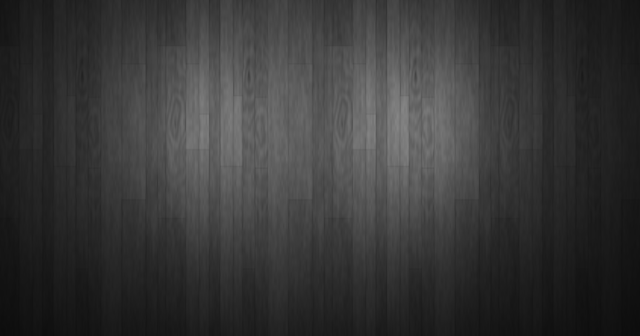
Give the GLSL for this texture, as a Shadertoy shader.

```glsl
// Dark grey wooden planks, upright, under two soft spots of light with a vignette.

// One repeat of planks: left edge, tone, upper joint, lower joint
const vec4 PLANKS[12] = vec4[12](
    vec4(0.0, 1.04, 1.10, 0.505), vec4(0.08, 1.07, 0.715, 0.505),
    vec4(0.135, 0.93, 1.10, 0.20), vec4(0.21, 0.98, 0.71, 0.50),
    vec4(0.285, 1.03, 1.10, -0.1), vec4(0.41, 1.00, 0.81, 0.406),
    vec4(0.555, 0.90, 1.10, -0.1), vec4(0.625, 0.90, 0.864, 0.35),
    vec4(0.675, 0.94, 0.864, 0.35), vec4(0.795, 1.05, 0.81, 0.555),
    vec4(0.875, 1.08, 0.66, 0.555), vec4(0.935, 0.89, 1.10, -0.1));

float hash(vec2 p) {
    vec3 q = fract(p.xyx * vec3(0.1031, 0.1030, 0.0973));
    q += dot(q, q.yzx + 33.33);
    return fract((q.x + q.y) * q.z);
}

float noise(vec2 p) {
    vec2 i = floor(p), f = fract(p);
    f = f * f * (3.0 - 2.0 * f);
    return mix(mix(hash(i), hash(i + vec2(1, 0)), f.x),
               mix(hash(i + vec2(0, 1)), hash(i + vec2(1, 1)), f.x), f.y);
}

float gaussian(vec2 p, vec2 centre, vec2 size) {
    vec2 d = (p - centre) / size;
    return exp(-dot(d, d));
}

// Tone of one plank, changing at its two end joints
float plankTone(int id, float y, float blur) {
    vec4 plank = PLANKS[id];
    float above = smoothstep(-blur, blur, y - plank.z);
    float below = smoothstep(-blur, blur, plank.w - y);
    float tone = plank.y - above * (0.02 + 0.07 * hash(vec2(id, 3)))
                         - below * (0.02 + 0.07 * hash(vec2(id, 7)));
    float joint = min(abs(y - plank.z), abs(y - plank.w));
    return tone - 0.05 * (1.0 - smoothstep(0.001, 0.002 + blur, joint));
}

// Fine streaks, mottling and long rings around a knot
float grain(vec2 p, float centre, float knot, float seed) {
    vec2 shift = vec2(seed * 17.0, seed * 5.0);
    float streaks = noise(p * vec2(75.0, 11.0) + shift) - 0.5;
    float fibres = noise(p * vec2(110.0, 55.0) + shift) - 0.5;
    float mottle = noise(p * vec2(18.0, 9.0) + shift) - 0.5;
    float warp = noise(p * vec2(24.0, 16.0) + shift);
    vec2 d = (p - vec2(centre, knot)) * vec2(26.0, 11.0);
    float radius = length(d) + 0.7 * warp;
    float rings = sin(radius * 11.0) * exp(-0.45 * radius);
    float heart = exp(-dot(d, d) * 9.0);
    return 0.11 * streaks + 0.10 * fibres + 0.08 * mottle + 0.09 * rings - 0.12 * heart;
}

void mainImage(out vec4 fragColor, in vec2 fragCoord) {
    vec2 uv = fragCoord / iResolution.xy;
    float period = 0.2604;
    float x = fract((uv.x - 0.3438) / period);
    vec2 blur = 0.75 / (iResolution.xy * vec2(period, 1.0));

    // Find the plank and blend tones across its edges
    float tone = plankTone(11, uv.y, blur.y);
    float left = 0.0, right = 1.0, seam = min(x, 1.0 - x);
    int id = 0;
    for (int i = 0; i < 12; i++) {
        float edge = PLANKS[i].x;
        tone = mix(tone, plankTone(i, uv.y, blur.y), smoothstep(-blur.x, blur.x, x - edge));
        seam = min(seam, abs(x - edge));
        if (x >= edge) {
            id = i;
            left = edge;
            right = i < 11 ? PLANKS[min(i + 1, 11)].x : 1.0;
        }
    }
    tone -= 0.08 * (1.0 - smoothstep(0.001, 0.005 + blur.x, seam));

    // Knots sit on a few planks only
    float knot = id == 8 ? 0.63 : id == 3 ? 0.616 : id == 2 ? 0.777 : -2.0;
    tone += grain(vec2(x, uv.y), 0.5 * (left + right), knot, float(id));

    // Broad light fading to the borders, with two brighter spots
    float light = 0.035 + 0.32 * gaussian(uv, vec2(0.48, 0.63), vec2(0.43, 0.56));
    light += 0.12 * gaussian(uv, vec2(0.312, 0.62), vec2(0.11, 0.27));
    light += 0.15 * gaussian(uv, vec2(0.65, 0.62), vec2(0.11, 0.27));

    fragColor = vec4(vec3(light * tone), 1.0);
}
```
